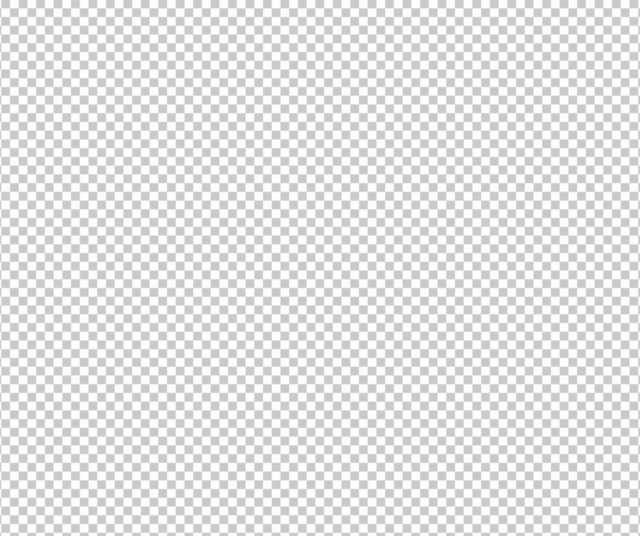
Reproduce this pattern procedurally as a WebGL 2 fragment shader.

```glsl
#version 300 es
precision highp float;

#define CELLS vec2(73.35, 61.32)
#define OFFSET vec2(0.145, 0.37)
#define EDGE_SOFT 0.12
#define GRAIN_SCALE 5.0
#define GRAIN_AMOUNT 0.016
#define CELL_VARIATION 0.008
#define WHITE vec3(0.992)
#define GRAY vec3(0.79)

uniform vec2 u_resolution;
out vec4 fragColor;

float hash(vec2 p) {
    vec3 q = fract(vec3(p.xyx) * 0.1031);
    q += dot(q, q.yzx + 33.33);
    return fract((q.x + q.y) * q.z);
}

float valueNoise(vec2 p) {
    vec2 cell = floor(p);
    vec2 f = fract(p);
    f = f * f * (3.0 - 2.0 * f);
    float low = mix(hash(cell), hash(cell + vec2(1.0, 0.0)), f.x);
    float high = mix(hash(cell + vec2(0.0, 1.0)), hash(cell + vec2(1.0)), f.x);
    return mix(low, high, f.y);
}

// Signed distance to the nearest grid line, positive in even cells
vec2 stripeDistance(vec2 p) {
    return 0.5 - abs(mod(p + 0.5, 2.0) - 1.0);
}

void main() {
    vec2 grid = gl_FragCoord.xy / u_resolution * CELLS - OFFSET;

    // Soft checkerboard from the product of two stripe sets
    vec2 pixel = CELLS / u_resolution;
    vec2 softness = max(vec2(EDGE_SOFT), 0.6 * pixel);
    vec2 stripes = smoothstep(-softness, softness, stripeDistance(grid)) * 2.0 - 1.0;
    float grayMask = 0.5 + 0.5 * stripes.x * stripes.y;

    // Faint grain and tone shift, strongest on the gray squares
    float grain = (valueNoise(grid * GRAIN_SCALE + 40.0) - 0.5) * GRAIN_AMOUNT;
    float tone = (hash(floor(grid) + 7.0) - 0.5) * CELL_VARIATION;
    float wear = (grain + tone) * mix(0.3, 1.0, grayMask);

    vec3 color = mix(WHITE, GRAY, grayMask) + wear;
    fragColor = vec4(clamp(color, 0.0, 1.0), 1.0);
}
```
